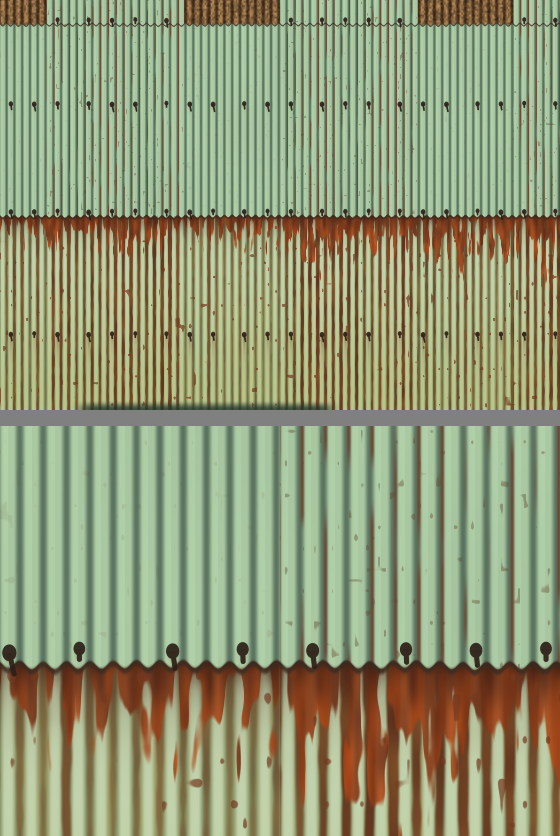
Top, the full canvas; bottom, a detail of the centre.
A WebGL 1 fragment shader for this texture:

```glsl
precision highp float;
// Corrugated green metal wall: overlapping sheets, bolts, rusty seams and valleys.
uniform vec2 u_resolution;

float hash(vec2 p) {
  p = fract(p * vec2(0.1031, 0.1137));
  p += dot(p, p.yx + 33.33);
  return fract((p.x + p.y) * p.x * 17.3);
}

float noise(vec2 p) {
  vec2 i = floor(p), f = fract(p);
  f = f * f * (3.0 - 2.0 * f);
  return mix(mix(hash(i), hash(i + vec2(1, 0)), f.x),
             mix(hash(i + vec2(0, 1)), hash(i + vec2(1, 1)), f.x), f.y);
}

float below(float edge, float soft, float x) {
  return 1.0 - smoothstep(edge - soft, edge + soft, x);
}

// Painted sheet; valley is the distance from the groove, 0 to 0.5.
vec3 paintedSheet(vec2 q, float side, float rusty) {
  float valley = abs(side);
  float ridge = floor(q.x - 0.35);
  vec3 col = mix(vec3(0.36, 0.46, 0.38), vec3(0.665, 0.785, 0.635), smoothstep(0.02, 0.29, valley));
  col *= 0.97 + 0.04 * noise(q * vec2(0.25, 0.12)) + 0.04 * smoothstep(0.1, 0.4, side);
  float broken = smoothstep(0.2, 0.6, noise(vec2(ridge * 7.0, q.y * 0.35)) + 0.4 * hash(vec2(ridge, 3.0)) - 0.1);
  float line = below(0.07, 0.07, abs(side - 0.1)) * broken * rusty;
  col = mix(col, vec3(0.42, 0.25, 0.17), 0.85 * line);
  float chip = smoothstep(0.88, 0.95, noise(q * vec2(4.0, 2.2) + 40.0));
  return mix(col, vec3(0.38, 0.27, 0.18), chip * (0.1 + 0.3 * rusty));
}

// Bare rusted sheet along the top.
vec3 bareSheet(vec2 q, float valley) {
  vec3 col = mix(vec3(0.27, 0.19, 0.12), vec3(0.60, 0.45, 0.28), smoothstep(0.03, 0.38, valley));
  return col * (0.68 + 0.55 * noise(q * vec2(5.0, 4.0)));
}

// Weathered sheet; depth is the distance below its upper seam.
vec3 weatheredSheet(vec2 q, float side, float rusty, float depth) {
  float valley = abs(side);
  float ridge = floor(q.x - 0.35);
  float amount = hash(vec2(ridge, 17.0));
  vec3 crest = mix(vec3(0.76, 0.83, 0.68), vec3(0.72, 0.78, 0.55), smoothstep(4.0, 24.0, depth));
  vec3 col = mix(vec3(0.46, 0.53, 0.38), crest, smoothstep(0.08, 0.36, valley));
  float stain = noise(q * vec2(1.5, 0.18) + 9.0);
  col = mix(col, vec3(0.66, 0.61, 0.36), 0.55 * stain * below(0.3, 0.15, valley));

  // Rust settled in the grooves
  float width = 0.07 + 0.09 * amount + 0.05 * rusty + 0.12 * exp(-depth * 0.3);
  float settled = below(width, 0.09, valley + 0.08 * (noise(q * vec2(3.0, 1.2)) - 0.5));
  settled *= 0.4 + 0.35 * rusty + 0.35 * amount;
  vec3 grooveRust = mix(vec3(0.50, 0.30, 0.15), vec3(0.36, 0.18, 0.10), noise(q * vec2(1.0, 0.5)));
  col = mix(col, grooveRust, clamp(settled, 0.0, 0.95));

  // Streaks running down from the seam, longer to the right
  float reach = mix(2.6, 6.5, q.x / 72.0) * (0.55 + 0.7 * noise(vec2(q.x * 0.3, 5.0)));
  float run = noise(vec2(q.x * 2.6, q.y * 0.28)) * 0.75 + noise(q * vec2(5.0, 0.9)) * 0.25;
  float fall = 0.22 + 0.45 * depth / reach;
  float streak = smoothstep(fall, fall + 0.1, run);
  vec3 streakRust = mix(vec3(0.40, 0.17, 0.08), vec3(0.74, 0.31, 0.10), noise(q * vec2(3.0, 0.6) + 21.0));
  col = mix(col, streakRust, 0.9 * streak);
  float crust = exp(-depth * 0.8) * (0.55 + 0.5 * noise(q * vec2(1.6, 1.0)));
  col = mix(col, vec3(0.27, 0.13, 0.08), clamp(crust * (1.2 - valley), 0.0, 1.0));

  // Scattered chips
  float chip = smoothstep(0.89, 0.94, noise(q * vec2(2.0, 1.1) + 70.0));
  return mix(col, vec3(0.45, 0.22, 0.12), 0.7 * chip);
}

// Bolts on ridges 1, 4 and 7 of every ten: x is the body, y the stain below.
vec2 boltRow(vec2 q, float row, float drip, float aa) {
  vec2 mark = vec2(0.0);
  for (int i = 0; i < 3; i++) {
    float home = 1.4 + 3.0 * float(i);
    float id = floor((q.x - home) / 10.0 + 0.5);
    float r = hash(vec2(id * 3.0 + float(i), row));
    vec2 d = vec2(q.x - home - id * 10.0, q.y - row - 0.2 * (r - 0.5));
    float head = length(d * vec2(1.0, 0.85)) - 0.25 - 0.06 * r;
    float along = clamp(d.y, 0.0, 0.45 + 0.5 * r);
    float tail = length(d - vec2(along * 0.25 * r, along)) - 0.11;
    float stain = below(0.16, 0.14, abs(d.x)) * step(0.0, d.y) * exp(-max(d.y, 0.0) / drip);
    mark = max(mark, vec2(below(0.0, aa * 0.6, min(head, tail)), stain * (0.4 + 0.6 * r)));
  }
  return mark;
}

void main() {
  // One unit is one corrugation: 72 across, y counted from the top
  vec2 p = gl_FragCoord.xy / u_resolution;
  vec2 q = vec2(p.x * 72.0, (1.0 - p.y) * 52.5);
  float aa = 72.0 / u_resolution.x;
  float side = fract(q.x - 0.35) - 0.5;
  float bare = below(12.3, aa * 0.5, mod(q.x + 6.3, 30.0));
  float rusty = 1.0 - bare;
  float scallop = 0.16 * cos(6.2832 * (q.x - 0.35)) + 0.12 * (noise(vec2(q.x * 0.7, 2.0)) - 0.5);
  float topSeam = q.y - 3.1 - scallop;
  float midSeam = q.y - 27.7 - scallop;

  vec3 painted = paintedSheet(q, side, rusty);
  vec3 col = mix(painted, bareSheet(q, abs(side)), bare * below(0.0, aa * 0.5, topSeam));
  col = mix(col, weatheredSheet(q, side, rusty, max(midSeam, 0.0)), smoothstep(-aa, aa, midSeam));

  // Shadow under each overlapping edge
  float lip = max(below(0.09, 0.1, abs(topSeam - 0.06)), below(0.12, 0.12, abs(midSeam - 0.1)));
  col = mix(col, vec3(0.22, 0.17, 0.13), 0.8 * lip);

  vec2 bolts = max(boltRow(q, 2.6, 0.3, aa) * rusty, boltRow(q, 13.3, 0.4, aa));
  bolts = max(bolts, max(boltRow(q, 27.1, 0.3, aa), boltRow(q, 42.8, 1.8, aa)));
  col = mix(col, vec3(0.46, 0.26, 0.12), 0.75 * bolts.y);
  col = mix(col, vec3(0.17, 0.12, 0.09), 0.92 * bolts.x);

  // Ground shadow along the foot of the wall
  float ground = smoothstep(51.2, 52.4, q.y) * smoothstep(9.0, 12.0, q.x) * below(42.5, 1.5, q.x);
  gl_FragColor = vec4(mix(col, vec3(0.13, 0.20, 0.17), 0.8 * ground), 1.0);
}
```
